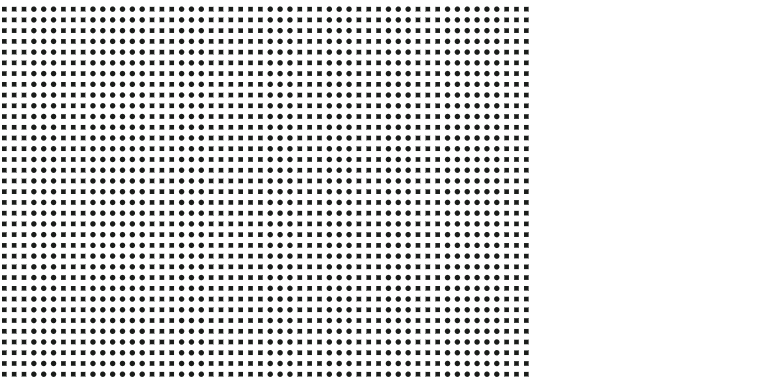
Give the GLSL for this pattern, as a Shadertoy shader.

```glsl
float squareDistance(vec2 p, float halfSide) {
    vec2 q = abs(p) - halfSide;
    return length(max(q, 0.0)) + min(max(q.x, q.y), 0.0);
}

float circleDistance(vec2 p, float radius) {
    return length(p) - radius;
}

// One bit per group of three columns: 1 for circles, 0 for squares
bool isCircleGroup(int group) {
    return ((0x1AA5A >> group) & 1) == 1;
}

void mainImage(out vec4 fragColor, in vec2 fragCoord) {
    float pixel = 1.0 / iResolution.y;
    vec2 uv = fragCoord * pixel;

    // Grid of 54 columns by 35 rows, leaving the right side blank
    vec2 pitch = vec2(0.02565, 0.02796);
    vec2 firstCenter = vec2(0.0112, 0.0255);
    vec2 cell = clamp(round((uv - firstCenter) / pitch), vec2(0.0), vec2(53.0, 34.0));
    vec2 local = uv - firstCenter - cell * pitch;

    // Dot shape chosen by column group
    float dist = isCircleGroup(int(cell.x) / 3)
        ? circleDistance(local, 0.0070)
        : squareDistance(local, 0.0060);

    float ink = clamp(0.5 - dist / pixel, 0.0, 1.0);
    vec3 color = mix(vec3(1.0), vec3(0.10, 0.11, 0.10), ink);
    fragColor = vec4(color, 1.0);
}
```
